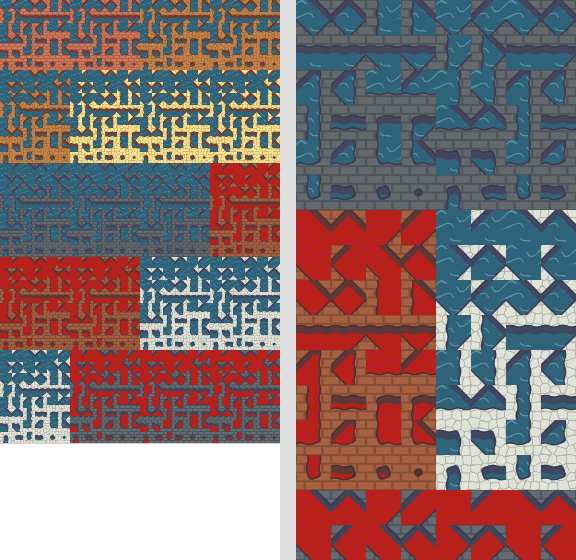
Left, the full canvas; right, a detail of the centre.
Write a WebGL 2 fragment shader that draws this pattern.

```glsl
#version 300 es
precision highp float;
// Sheet of terrain tiles: 4 by 5 panels of 6 by 8 wall-and-liquid tiles, blank at the foot.

uniform vec2 u_resolution;
out vec4 outColor;

const float TAU = 6.2831853;
const vec2 SHEET_TILES = vec2(24.0, 48.0);
const vec2 PANEL_TILES = vec2(6.0, 8.0);
const float FIRST_ROW_CUT = 2.0;   // tile rows hidden above the top
const float USED_ROWS = 40.0;
const float CLIFF_HEIGHT = 0.2;
const vec3 BLANK = vec3(1.0);
const vec3 WATER = vec3(0.18, 0.39, 0.48);
const vec3 RIPPLE = vec3(0.42, 0.64, 0.70);
const vec3 LAVA = vec3(0.72, 0.13, 0.10);
const vec3 EMBER = vec3(0.72, 0.10, 0.28);

// Pink, orange, sand, slate, clay, chalk, slate
const vec3 STONE[7] = vec3[7](
  vec3(0.80, 0.46, 0.35), vec3(0.75, 0.50, 0.28), vec3(0.94, 0.86, 0.54),
  vec3(0.38, 0.40, 0.42), vec3(0.63, 0.37, 0.25), vec3(0.85, 0.86, 0.82),
  vec3(0.38, 0.41, 0.43));
const vec3 CLIFF[7] = vec3[7](
  vec3(0.47, 0.22, 0.20), vec3(0.43, 0.24, 0.18), vec3(0.46, 0.25, 0.20),
  vec3(0.27, 0.27, 0.37), vec3(0.36, 0.22, 0.22), vec3(0.25, 0.28, 0.38),
  vec3(0.26, 0.27, 0.35));

vec2 hash2(vec2 p) {
  return fract(sin(vec2(dot(p, vec2(127.1, 311.7)), dot(p, vec2(269.5, 183.3)))) * 4375.85);
}

float fill(float d, float px) { return 1.0 - smoothstep(-0.5 * px, 0.5 * px, d); }

float smoothMin(float a, float b, float k) {
  float h = max(k - abs(a - b), 0.0) / k;
  return min(a, b) - 0.25 * h * h * k;
}

// Edge bits (left, top, right, bottom) and corner bits (clockwise from top left)
ivec2 tileBits(int i) {
  if (i < 16) return ivec2(0, i);
  if (i < 32) {
    int side = (i - 16) / 4;
    int corners = (i & 1) << ((side + 1) % 4) | ((i >> 1) & 1) << ((side + 2) % 4);
    return ivec2(1 << side, corners);
  }
  if (i < 34) return ivec2(i == 32 ? 5 : 10, 0);
  if (i < 42) {
    int side = (i - 34) / 2;
    return ivec2(1 << side | 1 << ((side + 1) % 4), (i & 1) << ((side + 2) % 4));
  }
  return ivec2(i < 46 ? 15 - (1 << (45 - i)) : 15, 0);
}

// Signed distance to the walls of one tile, negative inside
float wallDistance(vec2 p, ivec2 bits, float width) {
  float d = 1.0;
  vec2 r = p;
  for (int k = 0; k < 4; k++) {
    if ((bits.x >> k & 1) == 1) d = smoothMin(d, r.x - width - 0.025 * sin(2.0 * TAU * r.y), 0.2);
    if ((bits.y >> k & 1) == 1) d = min(d, 0.707 * (r.x + r.y - 0.4));
    r = vec2(r.y, 1.0 - r.x);
  }
  return d;
}

// Distance between the two nearest cell points; small along joints
float cellJoint(vec2 p) {
  float near = 9.0, next = 9.0;
  for (int y = -1; y <= 1; y++) {
    for (int x = -1; x <= 1; x++) {
      vec2 cell = floor(p) + vec2(x, y);
      float d = distance(p, cell + 0.2 + 0.6 * hash2(cell));
      next = min(next, max(near, d));
      near = min(near, d);
    }
  }
  return next - near;
}

float brickJoint(vec2 p) {
  p.x += 0.5 * mod(floor(p.y), 2.0);
  vec2 edge = 0.5 - abs(fract(p) - 0.5);
  return min(edge.x * 1.6, edge.y);
}

vec3 stoneColor(vec3 base, vec2 p, bool bricks, float px) {
  float joint = bricks ? brickJoint(p * vec2(2.0, 4.0)) : cellJoint(p * 4.0);
  float groove = 1.0 - smoothstep(0.04, 0.12 + 2.0 * px, joint);
  return base * (1.03 - 0.2 * groove);
}

// Broken wavy lines that tile without a seam
vec3 liquidColor(vec3 base, vec3 crest, vec2 p, float px) {
  float phase = 3.0 * p.y + 0.35 * sin(TAU * p.x) + 0.15 * sin(2.0 * TAU * p.x + TAU * p.y);
  float line = fill(abs(fract(phase) - 0.5) / 3.0 - 0.025, px);
  float gap = smoothstep(-0.5, 0.3, sin(TAU * (p.x + 2.0 * p.y)));
  return mix(base, crest, 0.65 * line * gap);
}

void main() {
  vec2 uv = gl_FragCoord.xy / u_resolution;
  vec2 sheet = vec2(uv.x, 1.0 - uv.y) * SHEET_TILES + vec2(0.0, FIRST_ROW_CUT);
  float px = SHEET_TILES.x / u_resolution.x;

  // Panel palette: each kind fills three panels in reading order
  ivec2 panel = ivec2(floor(sheet / PANEL_TILES));
  int kind = clamp((panel.y * 4 + panel.x + 1) / 3, 0, 6);
  bool molten = kind == 4 || kind == 6;
  bool bricks = kind % 3 == 0 || kind == 4;

  // Tile number within the panel
  ivec2 cell = ivec2(floor(mod(sheet, PANEL_TILES)));
  int index = cell.y * 6 + cell.x;
  ivec2 bits = tileBits(index);
  vec2 p = fract(sheet);
  float width = index == 47 ? 0.36 : 0.3;

  // Liquid, cliff face, dark rim, then stone top
  float top = wallDistance(p, bits, width);
  float face = min(top, wallDistance(p - vec2(0.0, CLIFF_HEIGHT), bits, width));
  vec3 color = liquidColor(molten ? LAVA : WATER, molten ? EMBER : RIPPLE, sheet, px);
  color = mix(color, CLIFF[kind], fill(face - 0.035, px));
  color = mix(color, CLIFF[kind] * 0.85, fill(top - 0.04, px));
  color = mix(color, stoneColor(STONE[kind], sheet, bricks, px), fill(top, px));

  color = mix(color, BLANK, fill(USED_ROWS - sheet.y, px));
  outColor = vec4(color, 1.0);
}
```
